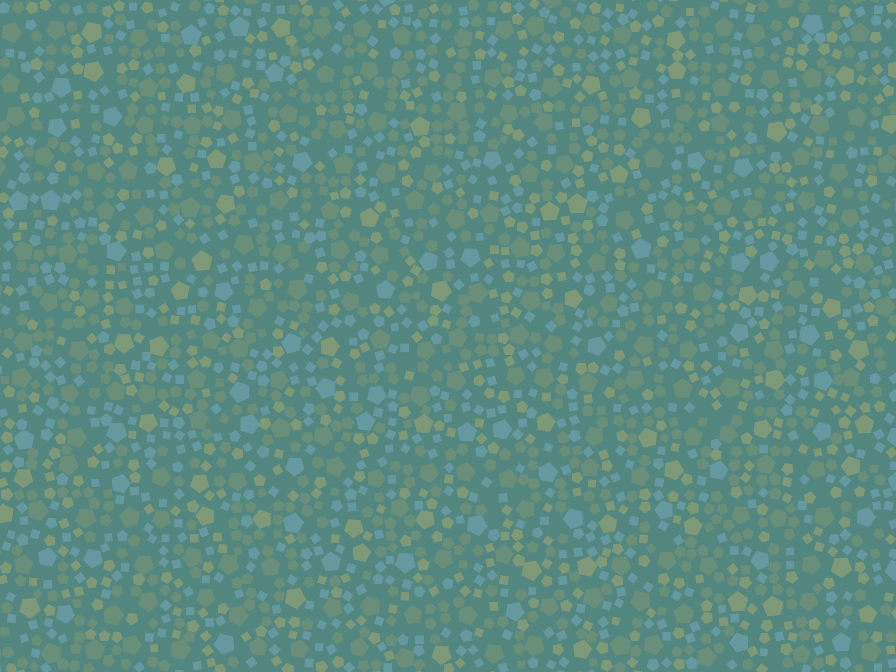
This pattern is drawn by a WebGL 2 fragment shader. Its source:

```glsl
#version 300 es
precision highp float;
precision highp int;
// Scattered confetti of pentagons and small tilted squares on a flat teal ground.
// Large grains sit on a jittered grid; small grains are jittered, relaxed apart,
// pushed clear of the large ones, and dropped where they would still collide.

uniform vec2 u_resolution;
out vec4 outColor;

// All lengths are fractions of the canvas height.
const vec3 GROUND = vec3(0.325, 0.530, 0.500);
const vec3 MOSS   = vec3(0.410, 0.560, 0.480);
const vec3 SKY    = vec3(0.400, 0.600, 0.625);
const vec3 OLIVE  = vec3(0.490, 0.600, 0.470);

const float BIG_CELL = 0.0655;
const float BIG_JITTER = 0.46;
const vec2  BIG_RADIUS = vec2(0.0148, 0.0168);
const vec2  BIG_SHARES = vec2(0.58, 0.76);    // cumulative: moss, then sky

const float SMALL_CELL = 0.0212;
const float SMALL_JITTER = 0.7;
const vec2  PENTAGON_RADIUS = vec2(0.0088, 0.0102);
const vec2  SQUARE_RADIUS = vec2(0.0080, 0.0093);
const vec2  SMALL_SHARES = vec2(0.35, 0.71);

const float SPACING = 0.0190;       // wanted distance between small grains
const float MIN_SPACING = 0.0158;   // closer than this, one of the two is dropped
const float BIG_CLEARANCE = 0.0235; // small centres stay this far from large ones
const float MAX_PUSH = 0.0055;      // deeper intruders are dropped

const float TAU = 6.2831853;

// Integer hash (PCG style) of a cell and a seed
vec3 hash(ivec2 cell, int seed) {
    uvec3 v = uvec3(ivec3(cell, seed)) * 1664525u + 1013904223u;
    v.x += v.y * v.z; v.y += v.z * v.x; v.z += v.x * v.y;
    v ^= v >> 16u;
    v.x += v.y * v.z; v.y += v.z * v.x; v.z += v.x * v.y;
    return vec3(v >> 8u) / 16777216.0;
}

// Signed distance to a regular polygon with the given circumradius
float polygon(vec2 p, float sides, float radius, float turn) {
    float sector = TAU / sides;
    float angle = mod(atan(p.y, p.x) + turn * TAU, sector) - 0.5 * sector;
    return length(p) * cos(angle) - radius * cos(0.5 * sector);
}

vec3 pickColour(float pick, vec2 shares) {
    return pick < shares.x ? MOSS : pick < shares.y ? SKY : OLIVE;
}

// Large grains: every row is shifted at random
float rowShift(int row) { return hash(ivec2(row, 0), 1).x; }

ivec2 bigCell(vec2 p, ivec2 offset) {
    int row = int(floor(p.y / BIG_CELL)) + offset.y;
    return ivec2(int(floor(p.x / BIG_CELL - rowShift(row))) + offset.x, row);
}

vec2 bigCentre(ivec2 cell) {
    vec2 jitter = (hash(cell, 2).xy - 0.5) * BIG_JITTER;
    return (vec2(cell) + 0.5 + jitter + vec2(rowShift(cell.y), 0.0)) * BIG_CELL;
}

// Small grains: jittered start, then large-grain clearance (z = 1 if kept)
vec2 looseCentre(ivec2 cell) {
    return (vec2(cell) + 0.5 + (hash(cell, 3).xy - 0.5) * SMALL_JITTER) * SMALL_CELL;
}

vec3 clearOfBig(vec2 p) {
    float kept = 1.0;
    for (int k = 0; k < 9; k++) {
        vec2 away = p - bigCentre(bigCell(p, ivec2(k % 3, k / 3) - 1));
        float depth = BIG_CLEARANCE - length(away);
        if (depth > MAX_PUSH) kept = 0.0;
        else if (depth > 0.0) p += normalize(away) * depth;
    }
    return vec3(p, kept);
}

void main() {
    vec2 p = gl_FragCoord.xy / u_resolution.y;
    float halfPixel = 0.5 / u_resolution.y;
    vec3 colour = GROUND;

    // Gather a 7x7 block of starting points, relax the inner 5x5
    ivec2 home = ivec2(floor(p / SMALL_CELL));
    vec2 loose[49];
    vec3 settled[25];
    for (int k = 0; k < 49; k++) loose[k] = looseCentre(home + ivec2(k % 7, k / 7) - 3);
    for (int k = 0; k < 25; k++) {
        int centre = (k / 5 + 1) * 7 + k % 5 + 1;
        vec2 push = vec2(0.0);
        for (int n = 0; n < 9; n++) {
            if (n == 4) continue;
            vec2 away = loose[centre] - loose[centre + (n / 3 - 1) * 7 + n % 3 - 1];
            float gap = max(length(away), 1e-5);
            push += away / gap * max(SPACING - gap, 0.0) * 0.5;
        }
        float limit = 0.3 * SMALL_CELL;
        settled[k] = clearOfBig(loose[centre] + clamp(push, -limit, limit));
    }

    // Draw the surviving small grains of the inner 3x3
    for (int k = 0; k < 9; k++) {
        int centre = (k / 3 + 1) * 5 + k % 3 + 1;
        ivec2 cell = home + ivec2(k % 3, k / 3) - 1;
        vec2 local = p - settled[centre].xy;
        if (settled[centre].z < 0.5 || length(local) > PENTAGON_RADIUS.y + halfPixel) continue;
        float rank = hash(cell, 3).z;
        bool kept = true;
        for (int n = 0; n < 9; n++) {
            ivec2 offset = ivec2(n % 3, n / 3) - 1;
            vec3 other = settled[centre + offset.y * 5 + offset.x];
            if (n != 4 && other.z > 0.5 && hash(cell + offset, 3).z > rank
                && distance(other.xy, settled[centre].xy) < MIN_SPACING) kept = false;
        }
        if (!kept) continue;
        vec3 look = hash(cell, 4);
        vec3 tint = pickColour(look.x, SMALL_SHARES);
        float pentagonShare = tint == MOSS ? 0.85 : tint == SKY ? 0.15 : 0.5;
        bool isPentagon = hash(cell, 5).x < pentagonShare;
        vec2 range = isPentagon ? PENTAGON_RADIUS : SQUARE_RADIUS;
        float d = polygon(local, isPentagon ? 5.0 : 4.0, mix(range.x, range.y, look.y), look.z);
        colour = mix(colour, tint, smoothstep(halfPixel, -halfPixel, d));
    }

    // Draw the large pentagons
    for (int k = 0; k < 9; k++) {
        ivec2 cell = bigCell(p, ivec2(k % 3, k / 3) - 1);
        vec3 look = hash(cell, 6);
        float d = polygon(p - bigCentre(cell), 5.0, mix(BIG_RADIUS.x, BIG_RADIUS.y, look.y), look.z);
        colour = mix(colour, pickColour(look.x, BIG_SHARES), smoothstep(halfPixel, -halfPixel, d));
    }
    outColor = vec4(colour, 1.0);
}
```
